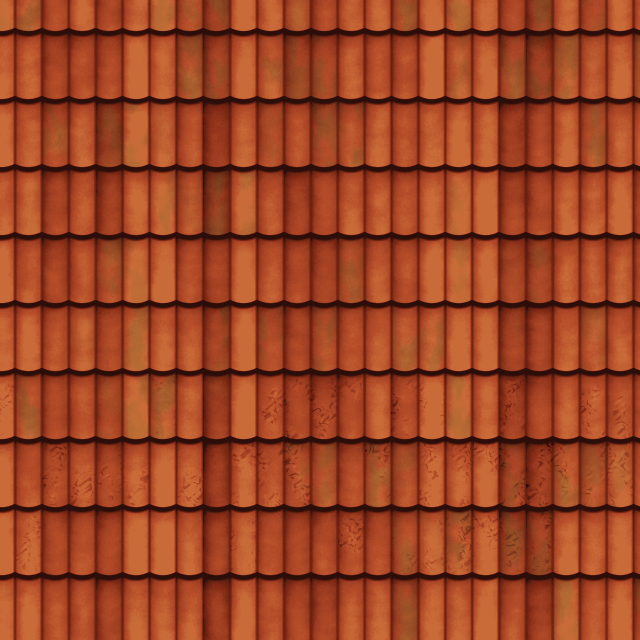
A Shadertoy shader for this texture:

```glsl
// Clay barrel-tile roof: rounded columns crossed by sagging, shadowed lips.
// Each tile gets a tone from its curve, its hashes and gradient noise; a
// palette ramp turns the tone into colour, then stains and pits wear it.

const vec2 TILES = vec2(23.8, 9.41);       // repeats across and down
const vec2 PHASE = vec2(0.557, 0.417);     // first seam, first lip from the top
const float LIP_SAG = 0.05;                // droop of each lower edge, in rows
const float LIP_LINE = 0.045;              // thickness of the dark gap, in rows
const float SHADOW_LENGTH = 0.10;          // fade of the shadow below a lip
const float SEAM_WIDTH = 0.05;             // half width of a seam, in columns
const float CREST = 0.55;                  // brightest position across a tile
const float CREST_TONE = 4.35;
const float COLUMN_VARIATION = 1.9;
const float TILE_VARIATION = 0.9;
const float STAIN_AMOUNT = 0.6;
const float PIT_DEPTH = 1.3;
const vec3 STAIN = vec3(0.46, 0.29, 0.13);
const vec3 RAMP[6] = vec3[6](
    vec3(0.17, 0.05, 0.04), vec3(0.38, 0.12, 0.06), vec3(0.50, 0.16, 0.08),
    vec3(0.62, 0.24, 0.13), vec3(0.71, 0.30, 0.16), vec3(0.79, 0.42, 0.22));

float hash(vec2 p) {
    vec3 q = fract(p.xyx * 0.1031);
    q += dot(q, q.yzx + 33.33);
    return fract((q.x + q.y) * q.z);
}

float cornerSlope(vec2 cell, vec2 offset) {
    float angle = 6.2832 * hash(cell);
    return dot(vec2(cos(angle), sin(angle)), offset);
}

// Gradient noise, about -0.7 to 0.7
float noise(vec2 p) {
    vec2 i = floor(p), f = fract(p);
    vec2 w = f * f * f * (f * (f * 6.0 - 15.0) + 10.0);
    vec2 e = vec2(1.0, 0.0);
    return mix(mix(cornerSlope(i, f), cornerSlope(i + e, f - e), w.x),
               mix(cornerSlope(i + e.yx, f - e.yx), cornerSlope(i + 1.0, f - 1.0), w.x), w.y);
}

float fbm(vec2 p) {
    float sum = 0.0, gain = 1.0;
    for (int k = 0; k < 4; k++) {
        sum += gain * noise(p);
        p = p * 2.03 + 17.1;
        gain *= 0.5;
    }
    return sum;
}

// Tone 0 to 5 walks through the palette
vec3 clay(float tone) {
    vec3 color = RAMP[0];
    for (int k = 0; k < 5; k++)
        color = mix(color, RAMP[k + 1], clamp(tone - float(k), 0.0, 1.0));
    return color;
}

void mainImage(out vec4 fragColor, in vec2 fragCoord) {
    vec2 uv = fragCoord / iResolution.xy;
    vec2 pixel = TILES / iResolution.xy;

    // Tile grid, rows counted downward, with rounded lower edges
    vec2 grid = vec2(uv.x, 1.0 - uv.y) * TILES - PHASE;
    float across = fract(grid.x);
    float side = 2.0 * across - 1.0;
    grid.y -= LIP_SAG * (1.0 - side * side);
    float down = fract(grid.y);
    vec2 id = floor(grid) + 40.0;
    float tileHash = hash(id + 7.3);

    // Barrel shading and differences between columns and tiles
    float bend = 2.0 * abs(across - CREST);
    float tone = CREST_TONE - 1.5 * bend * bend - 0.7 * exp(-across / 0.15);
    tone += COLUMN_VARIATION * (hash(vec2(id.x, 3.0)) - 0.5);
    tone += TILE_VARIATION * (tileHash - 0.5) + 0.5 * (down - 0.5);

    // Weathering: broad blotches, faint horizontal bands, fine grain
    float blotch = fbm(grid * vec2(1.1, 2.2) + 50.0);
    float grain = noise(uv * 230.0) + 0.7 * noise(uv * 410.0 + 9.0);
    tone += 0.65 * blotch + 0.3 * noise(grid * vec2(1.3, 9.0) + 80.0) + 0.25 * grain;

    // Pitted surface on some tiles of the lower courses
    float course = smoothstep(0.08, 0.14, uv.y) * (1.0 - smoothstep(0.38, 0.43, uv.y));
    float patchMask = course * step(0.5, hash(id + 21.7))
                    * smoothstep(-0.1, 0.25, noise(grid * 1.7 + 30.0));
    float pit = noise(uv * vec2(150.0, 180.0) + 2.0 * noise(uv * 60.0));
    tone -= PIT_DEPTH * patchMask * (smoothstep(0.08, 0.35, pit) - 0.3 * smoothstep(0.1, 0.4, -pit));

    // Narrow seams between columns
    float seamDistance = min(across, 1.0 - across);
    float seam = 1.0 - smoothstep(0.0, SEAM_WIDTH + 1.2 * pixel.x, seamDistance);
    tone = mix(tone, min(tone, 1.2), 0.8 * seam);

    // Cast shadow and dark gap under each lip
    tone -= 2.8 * exp(-down / SHADOW_LENGTH);
    float gap = 1.0 - smoothstep(LIP_LINE, LIP_LINE + 0.05, down);
    gap = max(gap, smoothstep(1.0 - 1.5 * pixel.y, 1.0, down));
    tone = mix(tone, 0.0, gap);

    // Olive stains, strongest along the crest of a few tiles
    vec3 color = clay(tone);
    float stain = smoothstep(0.62, 0.9, hash(id + 61.1)) * (1.0 - bend * bend * 0.7);
    stain *= smoothstep(-0.3, 0.35, fbm(grid * vec2(1.4, 1.8) + 12.0));
    vec3 stained = STAIN * (0.45 + 0.18 * max(tone, 0.0));
    color = mix(color, stained, STAIN_AMOUNT * clamp(stain, 0.0, 1.0) * (1.0 - gap));

    fragColor = vec4(clamp(color, 0.0, 1.0), 1.0);
}
```
